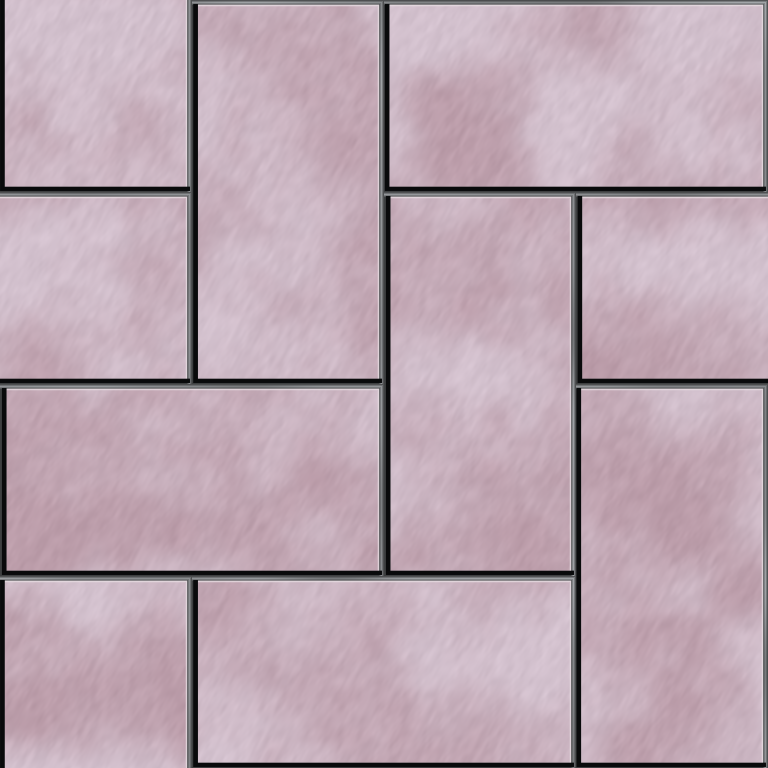
A WebGL 1 fragment shader for this pattern:

```glsl
precision highp float;

uniform vec2 u_resolution;

const float CELLS = 4.0;
const float UNIT = 1.0 / 192.0; // thin line width, in cells

float hash(vec2 p) {
  vec3 h = fract(vec3(p.xyx) * 0.1031);
  h += dot(h, h.yzx + 33.33);
  return fract((h.x + h.y) * h.z);
}

float valueNoise(vec2 p) {
  vec2 cell = floor(p);
  vec2 f = fract(p);
  f = f * f * (3.0 - 2.0 * f);
  float low = mix(hash(cell), hash(cell + vec2(1.0, 0.0)), f.x);
  float high = mix(hash(cell + vec2(0.0, 1.0)), hash(cell + 1.0), f.x);
  return mix(low, high, f.y);
}

float fbm(vec2 p) {
  float sum = 0.0;
  float weight = 0.55;
  for (int i = 0; i < 4; i++) {
    sum += weight * valueNoise(p);
    p = p * 2.03 + 17.3;
    weight *= 0.48;
  }
  return sum;
}

// Herringbone of 1x2 slabs: xy is the slab's top left corner, zw its size.
vec4 herringboneSlab(vec2 cell) {
  float part = mod(cell.x - cell.y, 4.0);
  if (part < 0.5) return vec4(cell - vec2(0.0, 1.0), 1.0, 2.0);
  if (part < 1.5) return vec4(cell, 1.0, 2.0);
  if (part < 2.5) return vec4(cell, 2.0, 1.0);
  return vec4(cell - vec2(1.0, 0.0), 2.0, 1.0);
}

float above(float edge, float x, float blur) {
  return smoothstep(edge - blur, edge + blur, x);
}

float band(float start, float end, float x, float blur) {
  return above(start, x, blur) - above(end, x, blur);
}

vec3 stoneColor(vec2 p, float seed) {
  vec2 q = p + seed * vec2(37.0, 71.0);
  float cloud = smoothstep(0.24, 0.76, fbm(q * 1.7));
  vec3 color = mix(vec3(0.735, 0.615, 0.665), vec3(0.825, 0.755, 0.805), cloud);
  // Short slanted strokes
  vec2 slanted = vec2(q.x + 0.5 * q.y, q.y);
  float grain = valueNoise(slanted * vec2(36.0, 15.0)) - 0.5;
  grain += 0.5 * (valueNoise(slanted * vec2(64.0, 30.0) + 9.0) - 0.5);
  return color + grain * 0.045;
}

vec3 groutColor(vec2 p, float depth) {
  float ridge = clamp(1.0 - abs(depth - 2.6) / 2.6, 0.0, 1.0);
  float wear = valueNoise(p * 2.3 + 5.0);
  float shade = 0.25 + ridge * mix(0.22, 0.42, wear);
  return shade * vec3(0.98, 1.0, 1.02);
}

void main() {
  vec2 p = gl_FragCoord.xy / u_resolution * CELLS;
  p.y = CELLS - p.y;
  float blur = max(0.6 * CELLS / (u_resolution.y * UNIT), 0.5);

  vec4 slab = herringboneSlab(floor(p));
  vec2 local = p - slab.xy;
  float seed = hash(mod(slab.xy, CELLS) + 3.7);

  // Distances from the four sides, in thin line widths
  float left = local.x / UNIT;
  float top = local.y / UNIT;
  float right = (slab.z - local.x) / UNIT;
  float bottom = (slab.w - local.y) / UNIT;
  float shift = 2.2 * seed;

  // Raised face and the pale rim along its right and top sides
  float face = above(4.7 + shift, left, blur) * above(4.8, right, blur)
             * above(4.6, top, blur) * above(5.4, bottom, blur);
  float rim = 1.0 - above(6.3, min(right, top), blur);

  // Black shadow along the left and bottom sides
  float leftShadow = band(shift, 4.7 + shift, left, blur)
                   * above(4.0, top, blur) * above(1.0, bottom, blur);
  float bottomShadow = band(1.0, 5.4, bottom, blur)
                     * above(shift, left, blur) * above(2.0, right, blur);

  vec3 stone = mix(stoneColor(local, seed), vec3(0.90, 0.86, 0.88), rim * 0.8);
  vec3 color = groutColor(p, min(right, top));
  color = mix(color, vec3(0.035, 0.04, 0.045), max(leftShadow, bottomShadow));
  color = mix(color, stone, face);
  gl_FragColor = vec4(color, 1.0);
}
```
